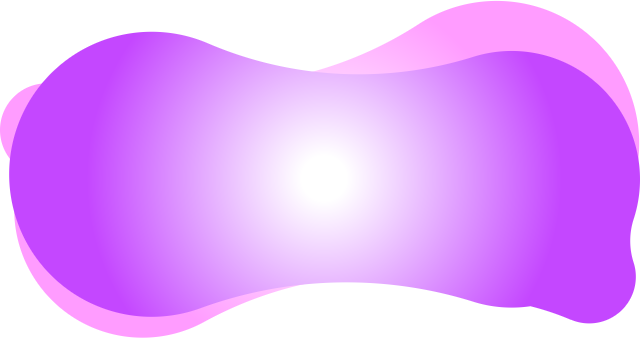
Give the GLSL for this background, as a WebGL 1 fragment shader.

```glsl
precision highp float;
// Two overlapping dumbbell blobs, pink behind a glowing violet one, on white.

uniform vec2 u_resolution;

// Lengths are in percent of the canvas width; circles are (x, y, radius).
const vec3 FRONT_LEFT  = vec3(23.70, 25.58, 22.27);
const vec3 FRONT_RIGHT = vec3(79.95, 24.80, 20.05);
const vec3 FRONT_FOOT  = vec3(92.06, 9.57, 7.29);
const vec3 BACK_LEFT   = vec3(22.27, 20.10, 20.05);
const vec3 BACK_RIGHT  = vec3(77.60, 30.40, 22.27);
const vec3 BACK_EAR    = vec3(7.29, 32.50, 7.29);

// Radii of the concave curves that join the circles.
const float WAIST_RADIUS = 59.9;
const float FRONT_BELLY_RADIUS = 66.4;
const float ANKLE_RADIUS = 11.07;
const vec3 SOLE_CURVE = vec3(72.8, -35.5, 41.7);
const float SEAM_OVERLAP = 1.0;

// Glow
const vec2 GLOW_CENTER = vec2(50.65, 24.93);
const float GLOW_CORE = 3.5;
const float VIOLET_REACH = 37.0;
const float PINK_REACH = 30.0;

const vec3 WHITE  = vec3(1.0);
const vec3 VIOLET = vec3(0.77, 0.28, 1.0);
const vec3 PINK   = vec3(1.0, 0.61, 1.0);

float circle(vec2 p, vec3 c) {
  return length(p - c.xy) - c.z;
}

// Signed distance to the line a-b, positive on its left.
float leftOf(vec2 p, vec2 a, vec2 b) {
  vec2 d = normalize(b - a);
  return dot(p - a, vec2(-d.y, d.x));
}

// Circle of the given radius touching a and b; side 1.0 is left of a-b.
vec3 tangentCircle(vec3 a, vec3 b, float radius, float side) {
  vec2 ab = b.xy - a.xy;
  float span = length(ab);
  vec2 axis = ab / span;
  float ra = a.z + radius;
  float rb = b.z + radius;
  float along = (span * span + ra * ra - rb * rb) / (2.0 * span);
  float rise = sqrt(max(ra * ra - along * along, 0.0));
  return vec3(a.xy + axis * along + side * rise * vec2(-axis.y, axis.x), radius);
}

// Triangle between three circle centers, hollowed out by the curve circle.
float web(vec2 p, vec3 a, vec3 b, vec3 curve) {
  float side = sign(leftOf(curve.xy, a.xy, b.xy));
  float base = -side * leftOf(p, a.xy, b.xy) - SEAM_OVERLAP;
  float flanks = max(-side * leftOf(p, b.xy, curve.xy),
                     -side * leftOf(p, curve.xy, a.xy));
  return max(-circle(p, curve), max(base, flanks));
}

// Two circles joined by a smooth waist.
float dumbbell(vec2 p, vec3 a, vec3 b, float topRadius, float bottomRadius) {
  float ends = min(circle(p, a), circle(p, b));
  float top = web(p, a, b, tangentCircle(a, b, topRadius, 1.0));
  float bottom = web(p, a, b, tangentCircle(a, b, bottomRadius, -1.0));
  return min(ends, min(top, bottom));
}

float backShape(vec2 p) {
  float body = dumbbell(p, BACK_LEFT, BACK_RIGHT, WAIST_RADIUS, WAIST_RADIUS);
  return min(body, circle(p, BACK_EAR));
}

float frontShape(vec2 p) {
  float body = dumbbell(p, FRONT_LEFT, FRONT_RIGHT, WAIST_RADIUS, FRONT_BELLY_RADIUS);
  vec3 ankle = tangentCircle(FRONT_RIGHT, FRONT_FOOT, ANKLE_RADIUS, 1.0);
  float joint = min(web(p, FRONT_RIGHT, FRONT_FOOT, ankle),
                    web(p, FRONT_RIGHT, FRONT_FOOT, SOLE_CURVE));
  return min(body, min(joint, circle(p, FRONT_FOOT)));
}

void main() {
  float pixel = 100.0 / u_resolution.x;
  vec2 p = gl_FragCoord.xy * pixel;
  float glow = length(p - GLOW_CENTER);

  // Radial fills
  vec3 pinkFill = mix(WHITE, PINK, clamp(glow / PINK_REACH, 0.0, 1.0));
  float violetAmount = clamp((glow - GLOW_CORE) / (VIOLET_REACH - GLOW_CORE), 0.0, 1.0);
  vec3 violetFill = mix(WHITE, VIOLET, violetAmount);

  // Layers, back to front
  vec3 color = mix(WHITE, pinkFill, clamp(0.5 - backShape(p) / pixel, 0.0, 1.0));
  color = mix(color, violetFill, clamp(0.5 - frontShape(p) / pixel, 0.0, 1.0));
  gl_FragColor = vec4(color, 1.0);
}
```
